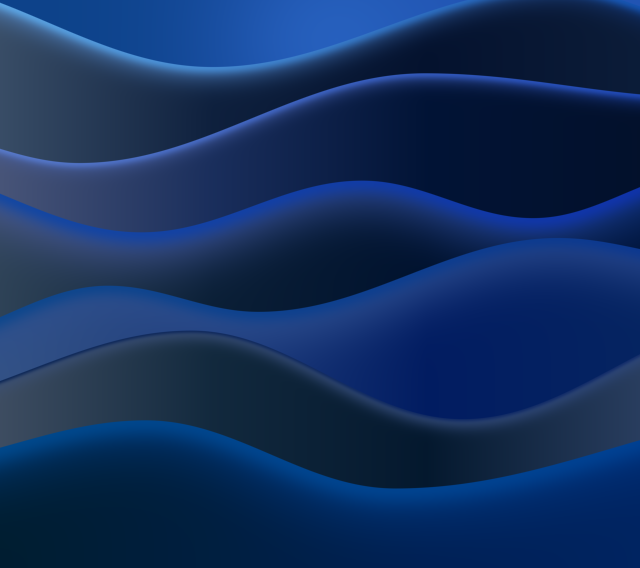
A Shadertoy shader for this background:

```glsl
// Stacked blue ribbons: each layer hangs below a smooth wave that eases between
// its turning points. A four-stop horizontal ramp fills the layer, and a thin rim
// plus a wider soft glow fade out with distance below the wave edge.

const float PI = 3.14159;
const float CANVAS_ASPECT = 1.128;
const float GLOW_STRENGTH = 0.85;

const vec3 SKY_LEFT  = vec3(0.05, 0.26, 0.54);
const vec3 SKY_RIGHT = vec3(0.13, 0.33, 0.70);
const vec3 SKY_LIGHT = vec3(0.16, 0.39, 0.76);

struct Layer {
    vec2 turns[5];      // turning points of the wave, left to right
    mat4x3 ramp;        // fill colours at x = 0, 1/3, 2/3, 1
    vec3 rimLeft, rimRight;
    vec3 glowLeft, glowRight;
    vec2 widths;        // rim and glow reach
};

const Layer SLATE = Layer(
    vec2[5](vec2(-0.182, 1.039), vec2(0.332, 0.882), vec2(0.866, 1.021), vec2(1.172, 0.941), vec2(1.6, 0.9)),
    mat4x3(0.22, 0.30, 0.40,  0.055, 0.125, 0.24,  0.016, 0.07, 0.18,  0.045, 0.11, 0.22),
    vec3(0.36, 0.64, 0.88), vec3(0.08, 0.32, 0.68),
    vec3(0.30, 0.47, 0.68), vec3(0.06, 0.17, 0.38), vec2(0.012, 0.032));

const Layer DUSK = Layer(
    vec2[5](vec2(-0.169, 0.779), vec2(0.124, 0.713), vec2(0.664, 0.871), vec2(1.107, 0.828), vec2(1.6, 0.8)),
    mat4x3(0.28, 0.33, 0.47,  0.10, 0.18, 0.36,  0.005, 0.075, 0.21,  0.01, 0.065, 0.17),
    vec3(0.34, 0.47, 0.78), vec3(0.12, 0.28, 0.70),
    vec3(0.28, 0.36, 0.58), vec3(0.07, 0.18, 0.46), vec2(0.009, 0.022));

const Layer COBALT = Layer(
    vec2[5](vec2(-0.195, 0.715), vec2(0.221, 0.591), vec2(0.566, 0.682), vec2(0.833, 0.616), vec2(1.12, 0.703)),
    mat4x3(0.18, 0.26, 0.34,  0.04, 0.12, 0.21,  0.0, 0.07, 0.18,  0.0, 0.08, 0.23),
    vec3(0.08, 0.28, 0.63), vec3(0.06, 0.20, 0.66),
    vec3(0.29, 0.35, 0.56), vec3(0.07, 0.20, 0.48), vec2(0.024, 0.070));

const Layer ROYAL = Layer(
    vec2[5](vec2(-0.143, 0.399), vec2(0.169, 0.497), vec2(0.404, 0.451), vec2(0.872, 0.581), vec2(1.12, 0.544)),
    mat4x3(0.20, 0.32, 0.52,  0.12, 0.24, 0.49,  0.005, 0.11, 0.38,  0.02, 0.14, 0.38),
    vec3(0.06, 0.28, 0.55), vec3(0.05, 0.22, 0.56),
    vec3(0.18, 0.31, 0.55), vec3(0.15, 0.27, 0.54), vec2(0.020, 0.070));

const Layer STEEL = Layer(
    vec2[5](vec2(-0.208, 0.279), vec2(0.299, 0.418), vec2(0.723, 0.262), vec2(1.198, 0.444), vec2(1.6, 0.4)),
    mat4x3(0.24, 0.30, 0.38,  0.07, 0.16, 0.24,  0.015, 0.095, 0.18,  0.16, 0.24, 0.37),
    vec3(0.06, 0.16, 0.34), vec3(0.08, 0.18, 0.42),
    vec3(0.23, 0.31, 0.45), vec3(0.18, 0.28, 0.48), vec2(0.005, 0.020));

const Layer ABYSS = Layer(
    vec2[5](vec2(-0.182, 0.178), vec2(0.228, 0.260), vec2(0.618, 0.140), vec2(1.302, 0.284), vec2(1.6, 0.28)),
    mat4x3(0.0, 0.115, 0.19,  0.0, 0.12, 0.25,  0.0, 0.125, 0.33,  0.0, 0.14, 0.38),
    vec3(0.0, 0.28, 0.54), vec3(0.0, 0.25, 0.57),
    vec3(0.0, 0.19, 0.39), vec3(0.0, 0.19, 0.48), vec2(0.030, 0.080));

// Height and slope of a wave, cosine-eased between its turning points.
vec2 wave(float x, vec2 turns[5]) {
    vec2 result = vec2(turns[0].y, 0.0);
    for (int i = 0; i < 4; i++) {
        vec2 span = turns[i + 1] - turns[i];
        float t = clamp((x - turns[i].x) / span.x, 0.0, 1.0);
        result.x += span.y * (0.5 - 0.5 * cos(PI * t));
        result.y += span.y / span.x * 0.5 * PI * sin(PI * t);
    }
    return result;
}

vec3 rampColor(mat4x3 ramp, float x) {
    vec3 t = clamp(3.0 * x - vec3(0.0, 1.0, 2.0), 0.0, 1.0);
    return mix(mix(mix(ramp[0], ramp[1], t.x), ramp[2], t.y), ramp[3], t.z);
}

float falloff(float distance, float reach) {
    float d = max(distance, 0.0) / reach;
    return exp(-d * d);
}

vec3 paintLayer(vec3 color, vec2 uv, Layer layer) {
    vec2 edge = wave(uv.x, layer.turns);
    float depth = (edge.x - uv.y) / length(vec2(1.0, edge.y / CANVAS_ASPECT));

    vec3 rim = mix(layer.rimLeft, layer.rimRight, uv.x);
    vec3 glow = mix(layer.glowLeft, layer.glowRight, uv.x);
    vec3 fill = rampColor(layer.ramp, uv.x);
    fill = mix(fill, glow, GLOW_STRENGTH * falloff(depth, layer.widths.y));
    fill = mix(fill, rim, falloff(depth, layer.widths.x));

    float pixel = 0.75 / iResolution.y;
    return mix(color, fill, smoothstep(-pixel, pixel, depth));
}

void mainImage(out vec4 fragColor, in vec2 fragCoord) {
    vec2 uv = fragCoord / iResolution.xy;

    // Open sky with a soft light near the top centre
    vec3 color = mix(SKY_LEFT, SKY_RIGHT, smoothstep(0.05, 0.75, uv.x));
    color = mix(color, SKY_LIGHT, 0.8 * falloff(length(uv - vec2(0.52, 0.93)), 0.16));

    // Ribbons from back to front
    color = paintLayer(color, uv, SLATE);
    color = paintLayer(color, uv, DUSK);
    color = paintLayer(color, uv, COBALT);
    color = paintLayer(color, uv, ROYAL);
    color = paintLayer(color, uv, STEEL);
    color = paintLayer(color, uv, ABYSS);

    fragColor = vec4(color, 1.0);
}
```
